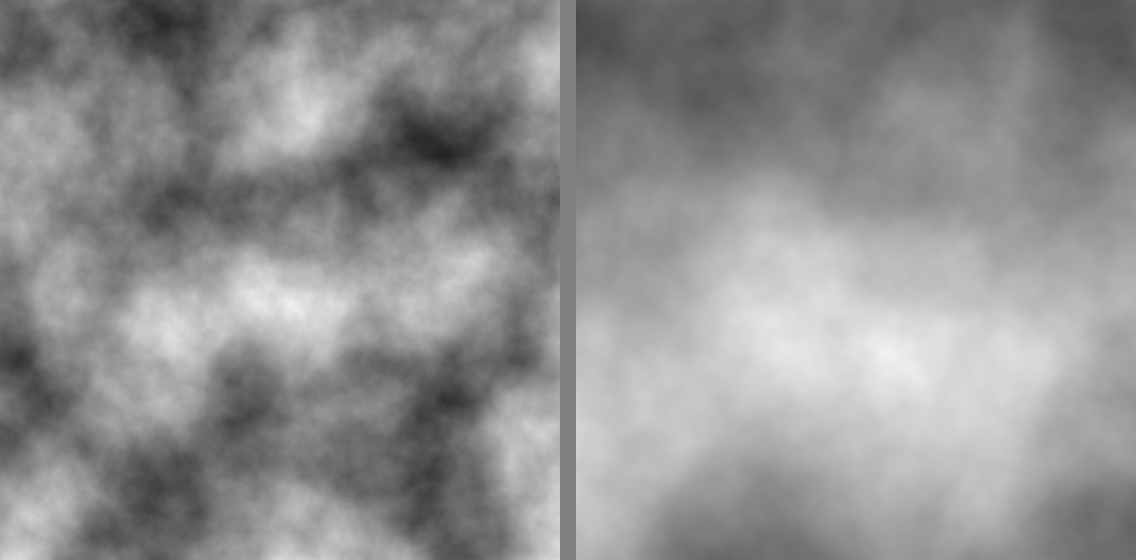
Left, the full canvas; right, a detail of the centre.
A WebGL 2 fragment shader for this texture:

```glsl
#version 300 es
precision highp float;
precision highp int;
// Soft grey cloud texture: fractal gradient noise.

uniform vec2 u_resolution;
out vec4 fragColor;

const float BASE_CELLS = 4.0;    // lattice cells across the canvas, first octave
const int   OCTAVES = 6;
const float GAIN = 0.5;          // amplitude ratio between octaves
const float LACUNARITY = 2.0;    // frequency ratio between octaves
const float OCTAVE_TURN = 0.5;   // rotation between octaves, radians
const vec2  OCTAVE_SHIFT = vec2(17.37, 9.71);
const float MEAN_GREY = 0.535;
const float CONTRAST = 0.48;
const float TAU = 6.283185;

// Integer hash of a lattice point to [0, 1)
float hash(ivec2 cell) {
    uvec2 q = uvec2(cell) * uvec2(1597u, 3571u);
    uint h = (q.x ^ (q.y << 11)) * 747796u + 28913u;
    h = (h ^ (h >> 15)) * 73244475u;
    h = (h ^ (h >> 13)) * 73244475u;
    h ^= h >> 16;
    return float(h >> 8) / 16777216.0;
}

// Unit gradient of a lattice point, projected on the offset from it
float cornerSlope(ivec2 cell, vec2 offset) {
    float angle = TAU * hash(cell);
    return dot(vec2(cos(angle), sin(angle)), offset);
}

// Gradient noise with quintic interpolation, centred on zero
float gradientNoise(vec2 p) {
    ivec2 cell = ivec2(floor(p));
    vec2 f = fract(p);
    vec2 blend = f * f * f * (f * (f * 6.0 - 15.0) + 10.0);
    float bottom = mix(cornerSlope(cell, f),
                       cornerSlope(cell + ivec2(1, 0), f - vec2(1.0, 0.0)), blend.x);
    float top = mix(cornerSlope(cell + ivec2(0, 1), f - vec2(0.0, 1.0)),
                    cornerSlope(cell + ivec2(1, 1), f - vec2(1.0, 1.0)), blend.x);
    return mix(bottom, top, blend.y);
}

// Sum of octaves, each turned and shifted to hide the lattice
float cloudNoise(vec2 p) {
    float c = cos(OCTAVE_TURN), s = sin(OCTAVE_TURN);
    mat2 turn = mat2(c, s, -s, c);
    float sum = 0.0;
    float amplitude = 1.0;
    for (int i = 0; i < OCTAVES; i++) {
        sum += amplitude * gradientNoise(p);
        p = turn * p * LACUNARITY + OCTAVE_SHIFT;
        amplitude *= GAIN;
    }
    return sum;
}

void main() {
    vec2 uv = gl_FragCoord.xy / min(u_resolution.x, u_resolution.y);
    float grey = MEAN_GREY + CONTRAST * cloudNoise(uv * BASE_CELLS + OCTAVE_SHIFT);
    fragColor = vec4(vec3(clamp(grey, 0.0, 1.0)), 1.0);
}
```
